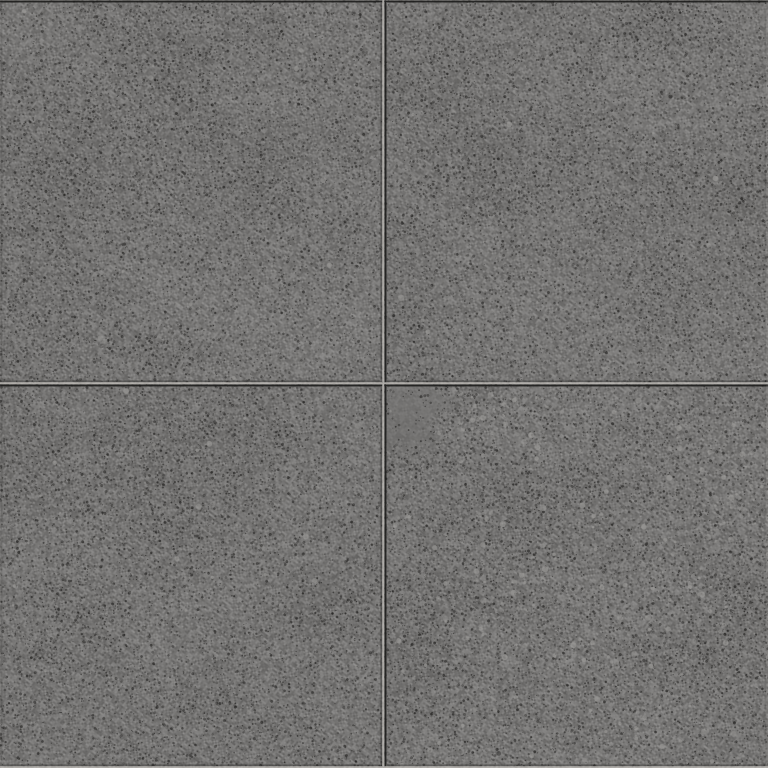
A WebGL 1 fragment shader for this texture:

```glsl
precision highp float;
// Two by two grey stone floor tiles with pitted grain, pale joints and shadowed edges.
uniform vec2 u_resolution;

const float TILES = 2.0;
const vec3 STONE = vec3(0.464, 0.460, 0.455);
const vec3 JOINT = vec3(0.68, 0.67, 0.655);
const vec3 SHADOW = vec3(0.10, 0.10, 0.095);
const vec3 PEBBLE = vec3(0.62, 0.615, 0.605);
const float JOINT_HALF = 0.0013;     // half widths and offsets in canvas units
const float JOINT_OFFSET = -0.0010;
const float SHADOW_OFFSET = 0.0019;
const float FAR_SHADOW_OFFSET = -0.0034;
const float OUTER_JOINT = 0.15;      // strength of upright joints at the canvas border
const float GRAIN_FREQ = 390.0;
const float GRAIN_AMOUNT = 0.13;
const float RELIEF_AMOUNT = 0.035;
const float CLOUD_AMOUNT = 0.045;
const float STREAK_AMOUNT = 0.022;
const float PORE_FREQ = 250.0;
const float PORE_DEPTH = 0.20;
const float PIT_FREQ = 42.0;
const float PEBBLE_FREQ = 125.0;
const vec2 WORN_TILE = vec2(1.0, 0.0);
const vec2 PATCH_CENTER = vec2(0.533, 0.462);
const vec2 PATCH_SIZE = vec2(0.046, 0.045);

vec3 hash3(vec2 p) {
  vec3 q = fract(p.xyx * vec3(0.1031, 0.1030, 0.0973));
  q += dot(q, q.yxz + 33.33);
  return fract((q.xxy + q.yzz) * q.zyx);
}

float noise(vec2 p) {
  vec2 i = floor(p);
  vec2 f = fract(p);
  f = f * f * (3.0 - 2.0 * f);
  vec2 e = vec2(0.0, 1.0);
  return mix(mix(hash3(i).x, hash3(i + e.yx).x, f.x),
             mix(hash3(i + e.xy).x, hash3(i + e.yy).x, f.x), f.y);
}

float fbm(vec2 p) {
  float sum = 0.0;
  float amp = 0.5;
  for (int i = 0; i < 4; i++) {
    sum += amp * noise(p);
    p = mat2(1.6, 1.2, -1.2, 1.6) * p + 17.3;
    amp *= 0.5;
  }
  return sum / 0.9375;
}

// Scattered round spots: a share of the cells holds one, of varied size and strength.
float spots(vec2 p, float share, float minRadius, float maxRadius, float soft) {
  vec2 cell = floor(p);
  float cover = 0.0;
  for (int y = -1; y <= 1; y++) {
    for (int x = -1; x <= 1; x++) {
      vec2 id = cell + vec2(float(x), float(y));
      vec3 place = hash3(id + 71.0);
      vec3 kind = hash3(id + 413.0);
      float radius = mix(minRadius, maxRadius, kind.y * kind.y);
      float dist = length(p - id - place.xy);
      float spot = 1.0 - smoothstep(radius - soft, radius + soft, dist);
      cover = max(cover, spot * step(kind.x, share) * mix(0.35, 1.0, place.z));
    }
  }
  return cover;
}

// Strongest of an upright and a level line at the given offset from the joint.
float lines(vec2 across, float offset, vec2 strength, float px) {
  vec2 cover = clamp((JOINT_HALF - abs(across - offset)) / px + 0.5, 0.0, 1.0) * strength;
  return max(cover.x, cover.y);
}

void main() {
  vec2 uv = gl_FragCoord.xy / u_resolution;
  float px = 1.0 / min(u_resolution.x, u_resolution.y);
  vec2 tile = floor(uv * TILES);
  vec2 p = uv + tile * vec2(1.37, 2.11);

  // Wear: pebbly clusters in one tile, with a smooth corner patch
  float worn = 1.0 - step(0.5, distance(tile, WORN_TILE));
  float patchEdge = length((uv - PATCH_CENTER) / PATCH_SIZE) + 1.2 * (fbm(uv * 40.0) - 0.5);
  float smoothPatch = worn * (1.0 - smoothstep(0.6, 1.3, patchEdge));
  float roughness = 1.0 - 0.6 * smoothPatch;

  // Faint clouds, level streaks and fine grain
  float cloud = fbm(p * vec2(9.0, 14.0) + 5.0);
  float streak = noise(p * vec2(28.0, 150.0)) - 0.5;
  vec2 g = mat2(0.8, 0.6, -0.6, 0.8) * p * GRAIN_FREQ;
  float grain = noise(g);
  float relief = grain - noise(g + vec2(0.0, 0.8));
  float tone = CLOUD_AMOUNT * (cloud - 0.5) + STREAK_AMOUNT * streak;
  tone += roughness * (GRAIN_AMOUNT * (grain - 0.5) + RELIEF_AMOUNT * relief);
  vec3 color = STONE + tone;

  // Pale pebbles
  float cluster = smoothstep(0.42, 0.66, fbm(p * 9.0 + 31.0));
  float pebbleShare = mix(0.012, 0.05 + 0.16 * cluster, worn) * roughness;
  float pebble = spots(p * PEBBLE_FREQ, pebbleShare, 0.18, 0.50, 0.12);
  color = mix(color, PEBBLE, 0.65 * pebble);

  // Dark pores and rare larger pits
  float poreShare = mix(0.40, 0.24, smoothstep(0.3, 0.7, cloud)) + 0.06 * worn;
  float pore = spots(p * PORE_FREQ, poreShare * roughness, 0.20, 0.50, 0.20);
  float pit = spots(p * PIT_FREQ, 0.015, 0.06, 0.13, 0.04);
  color -= PORE_DEPTH * max(pore * (1.0 - 0.8 * pebble), pit);

  // Joints: pale line with a dark edge, fading to almost none at the side borders
  vec2 across = (fract(uv * TILES + 0.5) - 0.5) / TILES * vec2(1.0, -1.0);
  float inner = step(abs(uv.x - 0.5), 0.5 - 0.25 / TILES);
  vec2 strength = vec2(mix(OUTER_JOINT, 1.0, inner), 1.0);
  float shade = max(0.88 * lines(across, SHADOW_OFFSET, strength, px),
                    0.35 * lines(across, FAR_SHADOW_OFFSET, strength, px));
  color = mix(color, SHADOW, shade);
  color = mix(color, JOINT + 0.06 * (grain - 0.5), lines(across, JOINT_OFFSET, strength, px));

  gl_FragColor = vec4(clamp(color, 0.0, 1.0), 1.0);
}
```
